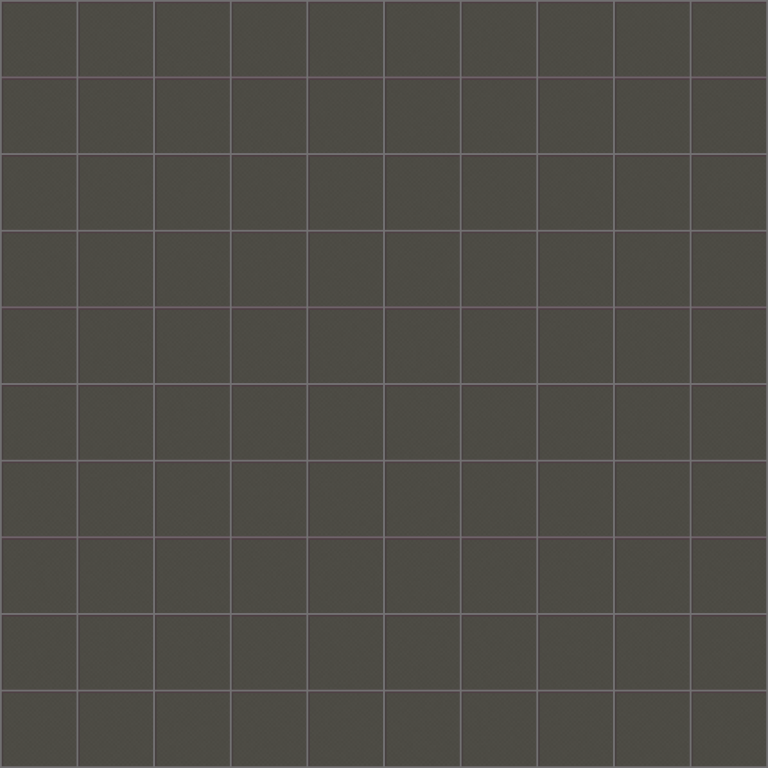
Reproduce this pattern procedurally as a three.js fragment shader.

```glsl
// Dark olive-grey square tiles, ten across and ten down, parted by hairlines.
// Each hairline is a pale band over a wider plum shadow, offset right and down;
// a faint woven grain covers the tile faces, and the grid is inset by a margin.
varying vec2 vUv;

const float TILES = 10.0;
const float MARGIN = 0.001;
const float LINE_HALF = 0.0012;
const float SHADOW_HALF = 0.0023;
const float SHADOW_OFFSET = 0.0011;
const float EDGE_SOFTNESS = 0.0008;
const float THREADS = 170.0;
const float WEAVE_STRENGTH = 0.007;
const float TILE_VARIATION = 0.0008;
const float GRAIN_STRENGTH = 0.006;

const vec3 TILE_COLOR = vec3(0.300, 0.294, 0.267);
const vec3 SHADOW_COLUMN = vec3(0.278, 0.250, 0.250);
const vec3 SHADOW_ROW = vec3(0.305, 0.248, 0.265);
const vec3 LINE_GREY = vec3(0.447, 0.442, 0.447);
const vec3 LINE_PINK = vec3(0.435, 0.390, 0.415);

float hash(vec2 p) {
  vec3 q = fract(p.xyx * 0.1031);
  q += dot(q, q.yzx + 33.33);
  return fract((q.x + q.y) * q.z);
}

// Soft band coverage on each axis
vec2 band(vec2 d, float halfWidth) {
  return 1.0 - smoothstep(halfWidth - EDGE_SOFTNESS,
                          halfWidth + EDGE_SOFTNESS, abs(d));
}

void main() {
  // Grid coordinates, rightward and downward from the top left corner
  vec2 p = vec2(vUv.x, 1.0 - vUv.y);
  float period = (1.0 - 2.0 * MARGIN) / TILES;
  vec2 grid = (p - MARGIN) / period;
  vec2 nearestLine = floor(grid + 0.5);
  vec2 d = (grid - nearestLine) * period;

  // Tile face: shade, weave and grain
  vec2 thread = sin(p * THREADS * 6.2832);
  float shade = TILE_VARIATION * (hash(floor(grid)) - 0.5)
              + WEAVE_STRENGTH * thread.x * thread.y
              + GRAIN_STRENGTH * (hash(floor(p * THREADS * 2.0)) - 0.5);
  vec3 color = TILE_COLOR + shade;

  // Plum shadows beside the lines
  vec2 shadow = band(d - SHADOW_OFFSET, SHADOW_HALF);
  color = mix(color, SHADOW_COLUMN, shadow.x);
  color = mix(color, SHADOW_ROW, shadow.y);

  // Pale lines; every third row line is pinker, save the outer ones
  float pink = 1.0 - step(0.5, abs(mod(nearestLine.y, 3.0) - 1.0));
  pink *= 1.0 - step(TILES - 0.5, nearestLine.y);
  vec2 line = band(d, LINE_HALF);
  color = mix(color, mix(LINE_GREY, LINE_PINK, pink), line.y);
  color = mix(color, LINE_GREY, line.x);

  gl_FragColor = vec4(color, 1.0);
}
```
